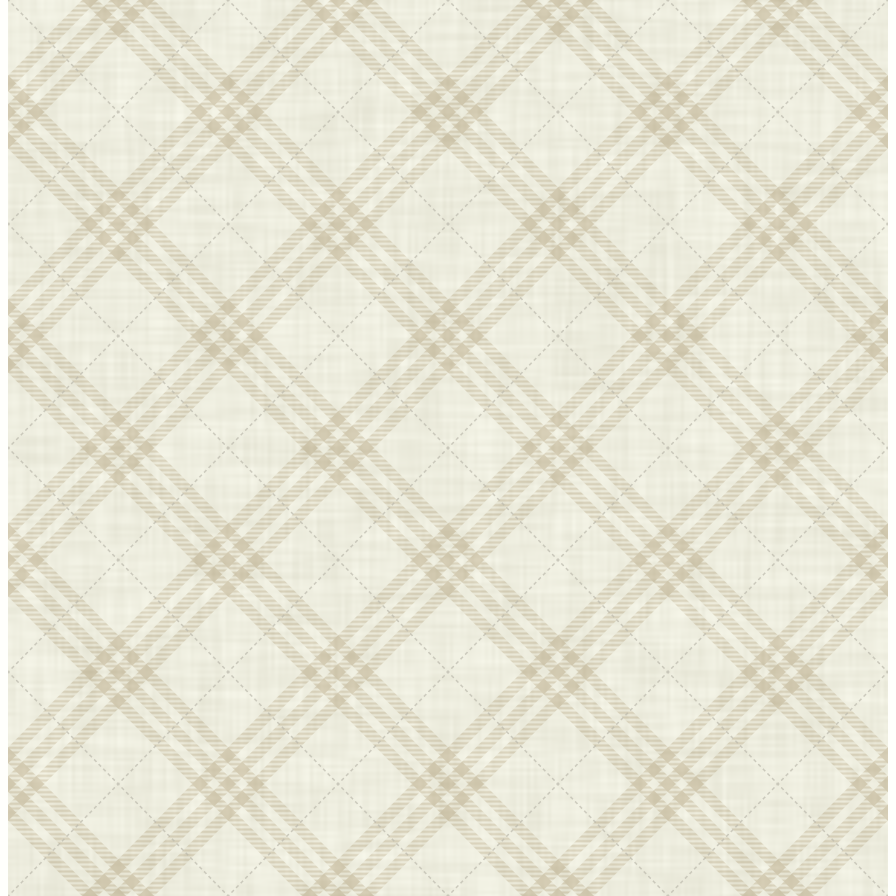
Reproduce this pattern procedurally as a Shadertoy shader.

```glsl
// Diagonal triple-stripe plaid with dashed pinlines on pale linen, between white side margins.

float hash(vec2 p) {
    vec3 q = fract(vec3(p.xyx) * 0.1031);
    q += dot(q, q.yzx + 33.33);
    return fract((q.x + q.y) * q.z);
}

float noise(vec2 p) {
    vec2 i = floor(p), f = fract(p);
    f = f * f * (3.0 - 2.0 * f);
    return mix(mix(hash(i), hash(i + vec2(1, 0)), f.x),
               mix(hash(i + vec2(0, 1)), hash(i + vec2(1, 1)), f.x), f.y);
}

// Crossed threads: noise stretched along each axis, fine and coarse
float linen(vec2 p) {
    float fine = noise(p * vec2(256.0, 22.0)) + noise(p * vec2(22.0, 256.0) + 71.0);
    float slub = noise(p * vec2(120.0, 9.0) + 13.0) + noise(p * vec2(9.0, 120.0) + 37.0);
    return 0.6 * fine + 0.4 * slub - 1.0;
}

// Three parallel stripes centred on every integer
float tripleStripe(float t) {
    float aa = 0.5 * fwidth(t);
    float d = abs(fract(t + 0.5) - 0.5);
    d = min(d, abs(d - 0.128));
    return 1.0 - smoothstep(0.036 - aa, 0.036 + aa, d);
}

// Thin dashed line halfway between the stripe groups
float dashedLine(float t, float along) {
    float aa = 0.5 * fwidth(t);
    float line = 1.0 - smoothstep(0.0, 0.005 + aa, abs(fract(t) - 0.5));
    return line * smoothstep(-0.6, 0.4, cos(6.2832 * 24.0 * along));
}

void mainImage(out vec4 fragColor, in vec2 fragCoord) {
    vec2 uv = fragCoord / iResolution.xy;

    // Four repeats each way, turned into the two diagonal axes
    vec2 cell = vec2((uv.x - 0.5) / 0.2454, uv.y * 4.0 - 0.5);
    float a = cell.x + cell.y;
    float b = cell.x - cell.y;

    // Cloth with uneven threads
    float weave = linen(uv);
    vec3 color = vec3(0.932, 0.930, 0.873) + weave * vec3(0.045, 0.047, 0.055);

    // Horizontal hatching; the two directions interleave into solid crossings
    float contrast = 1.0 - smoothstep(0.35, 0.8, 48.0 * fwidth(cell.y));
    float hatch = 0.5 + 0.32 * contrast * sin(6.2832 * 48.0 * cell.y);
    float ink = tripleStripe(a) * hatch + tripleStripe(b) * (1.0 - hatch);
    color -= ink * vec3(0.112, 0.143, 0.185);

    // Pinlines
    float pin = max(dashedLine(a, b), dashedLine(b, a));
    color = mix(color, vec3(0.73, 0.72, 0.67), 0.7 * pin);

    // White side margins
    float px = 0.5 / iResolution.x;
    float margin = smoothstep(0.491 - px, 0.491 + px, abs(uv.x - 0.5));
    fragColor = vec4(mix(color, vec3(1.0, 1.0, 0.99), margin), 1.0);
}
```
